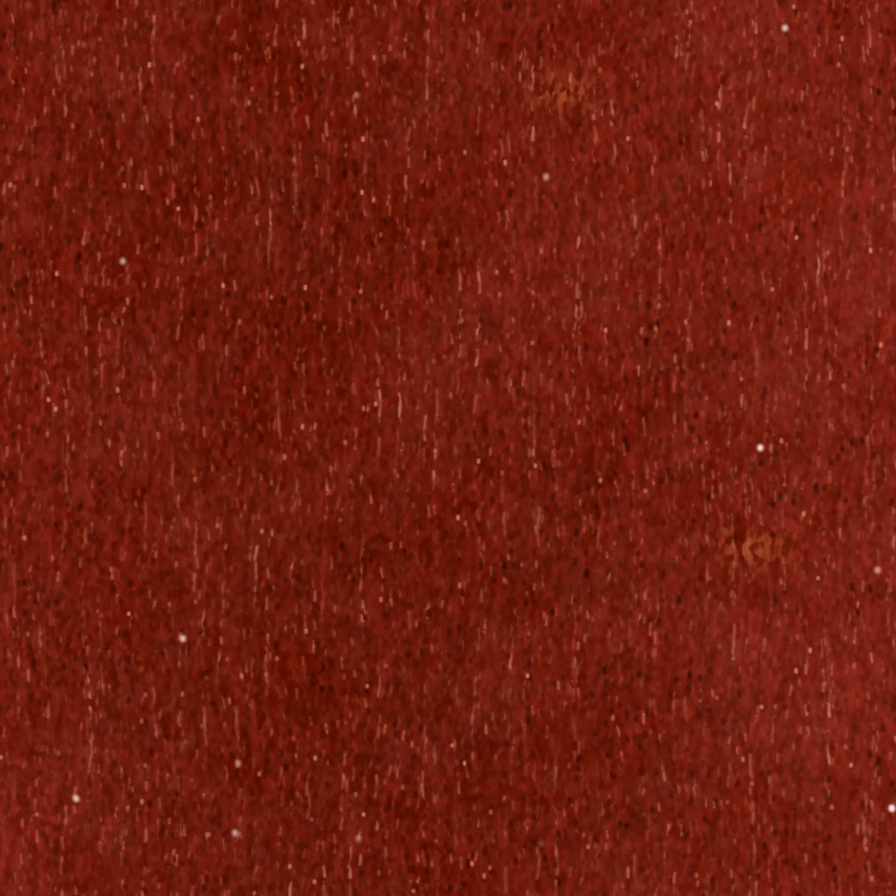
Write a three.js fragment shader that draws this texture.

```glsl
varying vec2 vUv;

vec3 hash3(vec2 cell, float seed) {
  vec3 q = vec3(dot(cell, vec2(127.1, 311.7)), dot(cell, vec2(269.5, 183.3)), dot(cell, vec2(419.2, 371.9)));
  return fract(sin(q + seed * 17.3) * 43758.55);
}

// Cellular noise: each jittered point spreads its own random value.
float cellGrain(vec2 p, float seed) {
  vec2 cell = floor(p);
  float total = 0.0;
  float weight = 0.0;
  for (int j = -1; j <= 1; j++) {
    for (int i = -1; i <= 1; i++) {
      vec2 id = cell + vec2(float(i), float(j));
      vec3 r = hash3(id, seed);
      vec2 d = p - id - r.xy;
      float w = exp(-4.5 * dot(d, d));
      total += w * (r.z - 0.5);
      weight += w;
    }
  }
  return total / weight;
}

// Broad drifting tone from layered, warped sines.
float clouds(vec2 p) {
  float sum = 0.0;
  float amp = 0.5;
  for (int i = 0; i < 4; i++) {
    p += 0.6 * sin(p.yx * 1.3 + float(i) * 2.1);
    sum += amp * sin(p.x + 1.7) * sin(p.y + 0.6);
    p = mat2(1.6, 1.1, -1.1, 1.6) * p;
    amp *= 0.6;
  }
  return sum;
}

// Scattered upright dashes; lane pulls them into broken vertical lines.
float flecks(vec2 p, vec2 grid, float radius, float halfLength, float lane, float rarity, float seed) {
  vec2 cell = floor(p * grid);
  float cover = 0.0;
  for (int j = -1; j <= 1; j++) {
    for (int i = -1; i <= 1; i++) {
      vec2 id = cell + vec2(float(i), float(j));
      vec3 r = hash3(id, seed);
      vec3 column = hash3(vec2(id.x, 7.0), seed + 3.0);
      vec2 d = p - (id + vec2(mix(r.x, column.x, lane), r.y)) / grid;
      float reach = halfLength * (0.3 + 0.7 * fract(r.x * 7.0 + r.z * 5.0));
      d.x += 0.12 * d.y * (r.x - 0.5);
      d.y -= clamp(d.y, -reach, reach);
      float laneFade = mix(1.0, smoothstep(-0.3, 0.9, sin(id.y * 0.35 + column.z * 6.28)), lane);
      float strength = pow(r.z, rarity) * laneFade;
      cover = max(cover, strength * (1.0 - smoothstep(0.0, radius, length(d))));
    }
  }
  return cover;
}

void main() {
  vec2 p = vUv;
  vec2 bent = p + vec2(0.003 * sin(p.y * 19.0 + 3.0 * sin(p.x * 7.0)), 0.0);
  bent.x += 0.0007 * sin(p.y * 160.0 + 40.0 * p.x);

  // Red ground: broad tone, upright fibre and fine grain
  float drift = clouds(p * 5.0);
  float patches = clouds(p * 17.0 + 4.0);
  float fibre = cellGrain(bent * vec2(150.0, 45.0), 1.0);
  float grain = cellGrain(p * vec2(225.0, 150.0), 2.0);
  float tone = 0.22 + 0.95 * abs(p.x - 0.34) + 0.25 * drift + 0.24 * patches;
  tone += 0.8 * fibre + 1.05 * grain;
  vec3 color = mix(vec3(0.385, 0.08, 0.02), vec3(0.49, 0.132, 0.08), clamp(tone, -0.8, 1.8));
  float dust = cellGrain(p * vec2(90.0, 60.0), 5.0) + 0.4 * patches;
  color += vec3(-0.025, 0.018, 0.022) * dust;

  // Dark pores, gathered in patches
  float wear = smoothstep(-0.4, 0.5, drift + patches - 0.5 * abs(p.x - 0.35));
  float pores = flecks(bent, vec2(85.0, 75.0), 0.0048, 0.0025, 0.3, 3.0, 11.0);
  color = mix(color, vec3(0.17, 0.025, 0.005), pores * (0.3 + 0.45 * (1.0 - wear)));

  // Ochre stains with ragged edges
  for (int i = 0; i < 2; i++) {
    float k = float(i);
    vec2 d = (p - vec2(0.63 + 0.21 * k, 0.895 - 0.505 * k)) / vec2(0.038, 0.022);
    float stain = exp(-dot(d, d)) * smoothstep(-0.35, 0.35, fibre + grain);
    color = mix(color, vec3(0.68, 0.33, 0.17), 0.7 * stain);
  }

  // Pale broken scratches
  float beads = clamp(0.8 + 2.0 * grain, 0.15, 1.4);
  float scratches = flecks(bent, vec2(62.0, 42.0), 0.0036, 0.014, 0.88, 1.2, 21.0);
  float hairs = flecks(bent, vec2(95.0, 65.0), 0.0034, 0.006, 0.2, 3.0, 31.0);
  float pale = max(scratches * (0.6 + 0.4 * wear), 0.7 * hairs) * beads;
  color = mix(color, vec3(0.76, 0.44, 0.36), 0.75 * clamp(pale, 0.0, 1.0));

  // Orange glints and a few white specks
  float glints = flecks(p, vec2(36.0), 0.0038, 0.0012, 0.0, 7.0, 41.0);
  float specks = flecks(p, vec2(11.0), 0.0065, 0.0005, 0.0, 16.0, 51.0);
  color = mix(color, vec3(0.85, 0.54, 0.4), 0.9 * glints);
  color = mix(color, vec3(0.96, 0.86, 0.83), min(1.3 * specks, 1.0));

  gl_FragColor = vec4(color, 1.0);
}
```
